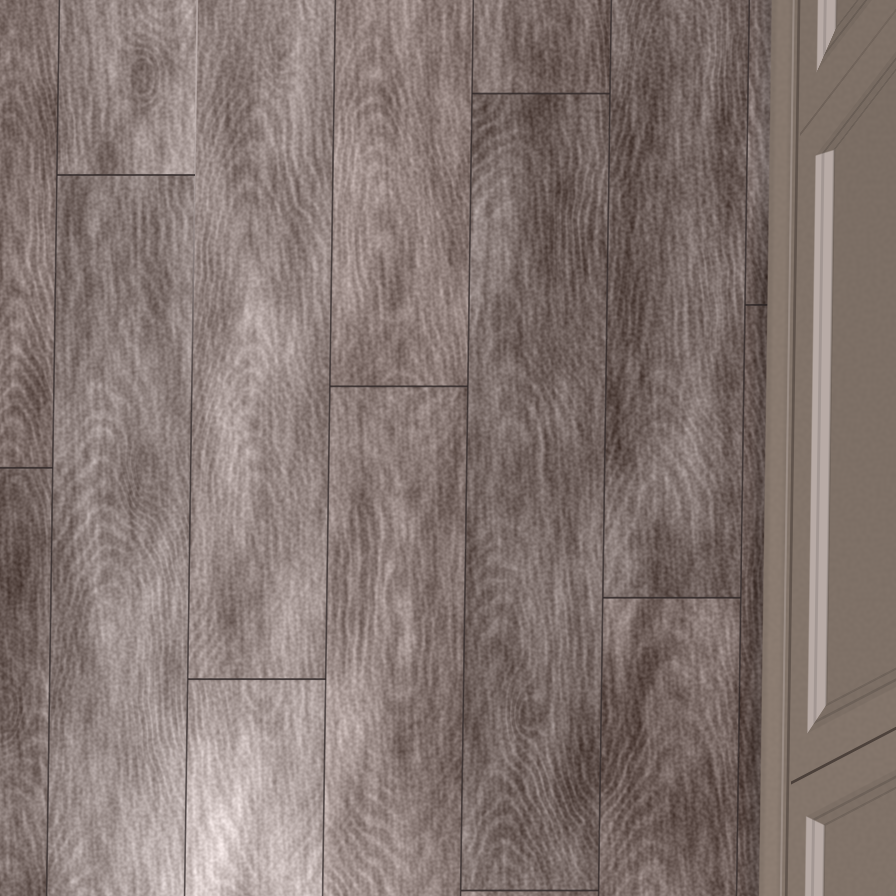
Give the GLSL for this texture, as a Shadertoy shader.

```glsl
// Staggered grey-brown oak planks seen from above, beside a panelled cabinet front.
// Planks come from a sheared column grid with a constant stagger; the grain is the
// contours of a warped ring field. Cabinet rails fan out from a vanishing point.

const float SHEAR = 0.0143;           // sideways lean of all long edges
const float PLANK_WIDTH = 0.154;
const float PLANK_LENGTH = 0.8895;
const float FIRST_SEAM = 0.052;
const float FIRST_JOINT = 0.8047;
const float STAGGER = 0.3268;         // joint offset from column to column
const float SEAM_HALF = 0.0008;
const float JOINT_HALF = 0.0009;
const float RINGS_ACROSS = 17.0;
const float RINGS_ALONG = 24.0;
const float BASE_TONE = 0.41;
const float FIBRE = 0.25;
const float SPECKLE = 0.20;
const float PATCHES = 0.34;

const float CABINET_EDGE = 0.847;
const float DOOR_EDGE = 0.881;
const float PANEL_EDGE = 0.8985;
const float BEVEL = 0.0205;
const float DOOR_PERIOD = 0.776;      // door height as a slope from the vanishing point
const float DOOR_START = 0.522;
const vec2 VANISHING = vec2(-0.033, -0.352);

const vec3 WOOD_DARK = vec3(0.315, 0.255, 0.235);
const vec3 WOOD_LIGHT = vec3(0.77, 0.72, 0.71);
const vec3 SEAM_DARK = vec3(0.19, 0.16, 0.16);
const vec3 PAINT = vec3(0.505, 0.45, 0.41);
const vec3 PAINT_LIGHT = vec3(0.72, 0.67, 0.65);
const vec3 PAINT_DARK = vec3(0.24, 0.20, 0.18);

float hash(vec2 p) {
    return fract(sin(dot(p, vec2(127.1, 311.7))) * 43758.5);
}

vec2 gradient(vec2 cell) {
    float a = 6.2832 * hash(cell);
    return vec2(cos(a), sin(a));
}

float noise(vec2 p) {
    vec2 i = floor(p), f = fract(p);
    vec2 w = f * f * f * (f * (f * 6.0 - 15.0) + 10.0);
    vec2 e = vec2(0.0, 1.0);
    float low = mix(dot(gradient(i), f), dot(gradient(i + e.yx), f - e.yx), w.x);
    float high = mix(dot(gradient(i + e), f - e), dot(gradient(i + 1.0), f - 1.0), w.x);
    return mix(low, high, w.y);
}

// Coverage of a line of the given half width at distance d
float line(float d, float halfWidth, float px) {
    return 1.0 - smoothstep(halfWidth - 0.6 * px, halfWidth + 0.8 * px, abs(d));
}

// Brightness of the wood: rings, knots, fibres and speckle
float woodTone(vec2 uv, vec2 local, vec2 id) {
    vec2 seed = 40.0 * vec2(hash(id), hash(id + 7.3));
    float side = local.x - mix(0.3, 0.7, hash(id + 2.1));
    float direction = hash(id + 4.7) < 0.5 ? -1.0 : 1.0;
    float rings = RINGS_ACROSS * sqrt(side * side + 0.03) + direction * RINGS_ALONG * uv.y
        + 5.5 * noise(vec2(local.x * 1.3, uv.y * 4.5) + seed)
        + 0.6 * noise(vec2(local.x * 6.0, uv.y * 30.0) + seed);
    float knots = 0.0;
    for (int k = 0; k < 2; k++) {
        vec2 key = id + 11.0 * float(k + 1);
        vec2 center = vec2(mix(0.3, 0.7, hash(key)), 0.4 * float(k) + 0.1 + 0.3 * hash(key + 3.0));
        vec2 d = (local - center) * vec2(PLANK_WIDTH, PLANK_LENGTH) / vec2(0.022, 0.04);
        knots += step(0.5, hash(key + 5.0)) * exp(-dot(d, d));
    }
    rings += 4.0 * knots;
    float fade = 1.0 - smoothstep(0.25, 0.5, fwidth(rings));
    float ring = pow(0.5 + 0.5 * cos(6.2832 * rings), 2.0) - 0.375;
    float strength = 0.13 + 0.20 * noise(vec2(local.x * 2.0, uv.y * 6.0) + seed);

    // Rotated layers of unrelated scale keep the fine noise free of lattice lines
    float fibre = noise(vec2(uv.x * 211.0 + uv.y * 9.0, uv.y * 31.0 + uv.x * 13.0) + seed);
    fibre += 0.6 * noise(vec2(uv.x * 97.0 - uv.y * 5.0, uv.y * 11.0) + seed);
    mat2 turn = mat2(0.8, 0.6, -0.6, 0.8);
    float speckle = noise(turn * uv * 263.0 + seed) + 0.6 * noise(uv * turn * 171.0 + seed);
    float patches = noise(vec2(local.x * 1.8, uv.y * 5.0) + seed + 9.0)
        + 0.6 * noise(vec2(local.x * 5.0, uv.y * 9.0) + seed + 5.0);
    return BASE_TONE + 0.14 * (hash(id + 1.9) - 0.5) + strength * ring * fade
        + FIBRE * fibre + SPECKLE * speckle + PATCHES * patches - 0.15 * knots;
}

vec3 floorColor(vec2 uv, float s, float px) {
    float across = (s - FIRST_SEAM) / PLANK_WIDTH;
    float column = floor(across);
    float along = (uv.y - FIRST_JOINT - STAGGER * column) / PLANK_LENGTH;
    vec2 id = vec2(column, floor(along));
    vec2 local = vec2(across - column, fract(along));

    // Window light: a broad vertical band, a hot spot below, shade on both flanks
    vec2 spot = (uv - vec2(0.25, -0.02)) / vec2(0.17, 0.23);
    float light = 0.22 * exp(-pow((uv.x - 0.27) / 0.13, 2.0)) + 0.40 * exp(-dot(spot, spot))
        - 0.12 * smoothstep(0.5, 0.85, uv.x) - 0.10 * smoothstep(0.09, 0.0, uv.x);
    vec3 color = mix(WOOD_DARK, WOOD_LIGHT, woodTone(uv, local, id) + light);
    color *= 1.0 + vec3(0.025, 0.0, -0.01) * (hash(id + 8.1) - 0.3);

    // Long seams, one catching the light, and butt joints
    float seam = (across - round(across)) * PLANK_WIDTH;
    float joint = (along - round(along)) * PLANK_LENGTH;
    float glint = exp(-pow((uv.x - 0.215) / 0.03, 2.0)) * smoothstep(0.5, 0.9, uv.y);
    color = mix(color, mix(SEAM_DARK, WOOD_LIGHT, glint), 0.75 * line(seam, SEAM_HALF, px));
    color = mix(color, SEAM_DARK, 0.85 * line(joint, JOINT_HALF, px));
    return color * (1.0 - 0.18 * smoothstep(0.025, 0.0, CABINET_EDGE - s));
}

vec3 cabinetColor(vec2 uv, float s, float px) {
    vec3 color = PAINT * (1.0 + 0.03 * noise(uv * 180.0) + 0.05 * (0.5 - uv.y));
    color *= 1.0 + 0.06 * line(s - 0.860, 0.007, 0.004);
    color = mix(color, PAINT_LIGHT, 0.45 * line(s - 0.8715, 0.001, px));
    color = mix(color, PAINT_DARK, 0.5 * line(s - 0.8775, 0.0014, px));
    if (s < DOOR_EDGE) return color;

    // Distance to the nearest door gap, then depth inside the mitred panel
    vec2 ray = uv - VANISHING;
    float door = (ray.y / ray.x - DOOR_START) / DOOR_PERIOD;
    float gap = abs(door - round(door)) * DOOR_PERIOD * ray.x;
    float sideDepth = s - PANEL_EDGE, railDepth = gap - 0.046;
    float depth = min(sideDepth, railDepth);
    float inside = smoothstep(-px, px, depth) * (1.0 - smoothstep(-px, px, depth - BEVEL));
    float onSide = smoothstep(-px, px, railDepth - sideDepth);
    float groove = line(depth - 0.4 * BEVEL, 0.0015, px) + line(depth - BEVEL, 0.0012, px);
    color = mix(color, mix(color * 0.95, PAINT_LIGHT, onSide), inside);
    color *= 1.0 - 0.12 * min(groove, 1.0) - 0.03 * smoothstep(0.0, px, depth - BEVEL);
    return mix(color, PAINT_DARK, mix(0.9, 0.15, uv.y) * line(gap, 0.0016, px));
}

void mainImage(out vec4 fragColor, in vec2 fragCoord) {
    vec2 uv = fragCoord / iResolution.xy;
    float px = 1.0 / iResolution.y;
    float s = uv.x - SHEAR * uv.y;
    float cabinet = smoothstep(-px, px, s - CABINET_EDGE);
    vec3 color = mix(floorColor(uv, s, px), cabinetColor(uv, s, px), cabinet);
    fragColor = vec4(clamp(color, 0.0, 1.0), 1.0);
}
```
